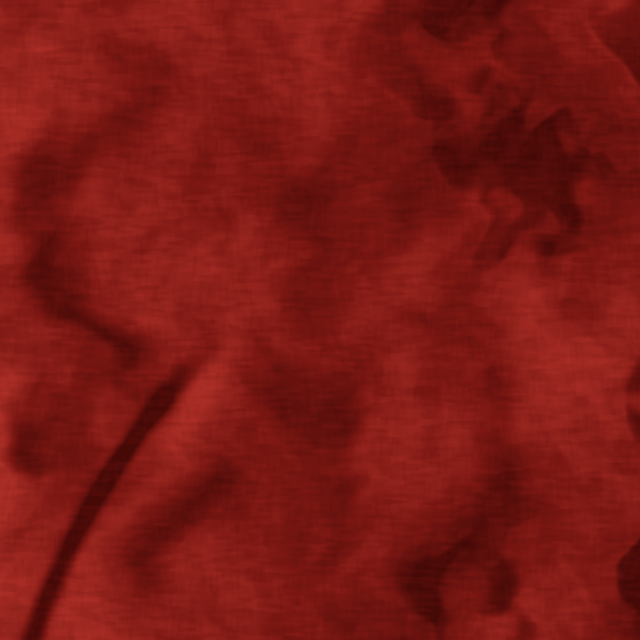
Write a Shadertoy shader that draws this texture.

```glsl
const vec3 DEEP_RED  = vec3(0.27, 0.035, 0.025);
const vec3 CLOTH_RED = vec3(0.485, 0.09, 0.072);
const vec3 SHEEN_RED = vec3(0.67, 0.18, 0.15);
const float LEFT_TONE = 0.61;
const float RIGHT_TONE = 0.46;
const float MOTTLE = 0.42;
const float BLOTCH_DEPTH = 0.17;
const float CREASE_DEPTH = 0.33;
const float FOLD_DEPTH = 0.19;
const float RIDGE_LIGHT = 0.10;
const float WEAVE = 0.055;

vec3 hash3(vec2 p) {
    vec3 q = fract(vec3(p.xyx) * vec3(0.1031, 0.1030, 0.0973));
    q += dot(q, q.yxz + 33.33);
    return fract((q.xxy + q.yzz) * q.zyx);
}

// Soft cellular noise: random cell values blended by distance
float softCells(vec2 p) {
    vec2 cell = floor(p), f = p - cell;
    float sum = 0.0, total = 0.0;
    for (int j = -1; j <= 1; j++)
    for (int i = -1; i <= 1; i++) {
        vec2 o = vec2(i, j);
        vec3 h = hash3(cell + o + 50.0);
        vec2 d = o + h.xy - f;
        float w = exp(-6.0 * dot(d, d));
        sum += w * h.z;
        total += w;
    }
    return sum / total;
}

// Layered sines bend the patches like crushed pile
vec2 crush(vec2 p) {
    p += 0.025 * sin(p.yx * vec2(13.0, 11.0) + vec2(0.7, 2.1));
    p += 0.012 * sin(p.yx * vec2(31.0, 27.0) + vec2(4.0, 1.3));
    return p + 0.006 * sin(p.yx * vec2(67.0, 73.0));
}

// Gaussian brush stroke from a to b
float stroke(vec2 p, vec2 a, vec2 b, float width) {
    vec2 ab = b - a;
    float t = clamp(dot(p - a, ab) / dot(ab, ab), 0.0, 1.0);
    vec2 d = (p - a - ab * t) / width;
    return exp(-dot(d, d));
}

float mottle(vec2 p) {
    float sum = 0.0, gain = 0.5;
    vec2 q = p * vec2(5.5, 4.5);
    for (int i = 0; i < 4; i++) {
        sum += gain * (softCells(q) - 0.5);
        q = mat2(0.94, 0.34, -0.34, 0.94) * q * 2.1 + 7.3;
        gain *= 0.55;
    }
    return sum;
}

// Sharp crease, broad fold and lit ridge
float folds(vec2 uv, vec2 p) {
    float creaseX = 0.05 + 0.32 * uv.y + 0.6 * uv.y * uv.y;
    float across = (uv.x - creaseX) * 0.8;
    float width = mix(0.014, 0.022, smoothstep(0.3, 0.46, uv.y));
    float crease = exp(-pow(abs(across) / width, 2.5))
                 * (1.0 - smoothstep(0.36, 0.49, uv.y));

    float ridgeD = (p.x - creaseX - mix(0.07, 0.035, uv.y * 2.0)) / 0.03;
    float ridge = exp(-ridgeD * ridgeD) * smoothstep(0.05, 0.25, uv.y)
                * (1.0 - smoothstep(0.48, 0.55, uv.y));

    float drop = 0.78 - p.y;
    float side = p.x - 0.035 - 1.3 * drop * drop;
    float softness = side < 0.0 ? 0.026 : 0.055;
    float fold = exp(-side * side / (softness * softness))
               * smoothstep(0.38, 0.46, p.y) * (1.0 - smoothstep(0.75, 0.84, p.y));
    return RIDGE_LIGHT * ridge - CREASE_DEPTH * crease - FOLD_DEPTH * fold;
}

// Broad soft shadows between the folds
float shadows(vec2 p) {
    return 0.08 * stroke(p, vec2(0.10, 0.72), vec2(0.25, 0.89), 0.035)
         + 0.09 * stroke(p, vec2(0.49, 0.70), vec2(0.54, 0.41), 0.055)
         + 0.11 * stroke(p, vec2(0.30, 0.23), vec2(0.24, 0.07), 0.035)
         + 0.10 * stroke(p, vec2(0.77, 0.38), vec2(0.75, 0.14), 0.035)
         + 0.09 * stroke(p, vec2(0.00, 0.38), vec2(0.04, 0.29), 0.022);
}

// Dark pressed patches, denser to the right
float blotches(vec2 p) {
    float patches = 0.75 * softCells(p * vec2(9.5, 7.5) + 3.7)
                  + 0.25 * softCells(p * vec2(26.0, 22.0));
    return smoothstep(0.56, 0.76, patches) * smoothstep(0.45, 0.85, p.x);
}

float weave(vec2 uv) {
    float weft = softCells(uv * vec2(38.0, 170.0)) - 0.5;
    float warp = softCells(uv * vec2(190.0, 55.0) + 9.0) - 0.5;
    return weft + 0.5 * warp;
}

void mainImage(out vec4 fragColor, in vec2 fragCoord) {
    vec2 uv = fragCoord / iResolution.xy;
    vec2 p = crush(uv);

    float tone = mix(LEFT_TONE, RIGHT_TONE, smoothstep(-0.1, 0.75, uv.x));
    tone += MOTTLE * mottle(p) + folds(uv, p) - shadows(p);
    tone -= BLOTCH_DEPTH * blotches(p);
    tone = clamp(tone, 0.29, 0.65) + WEAVE * weave(uv);

    vec3 color = mix(DEEP_RED, CLOTH_RED, smoothstep(0.0, 1.0, 0.5) * 2.0 * clamp((tone - DEEP_RED.r) / (CLOTH_RED.r - DEEP_RED.r), 0.0, 1.0));
    color = mix(color, SHEEN_RED, clamp((tone - CLOTH_RED.r) / (SHEEN_RED.r - CLOTH_RED.r), 0.0, 1.0));
    fragColor = vec4(color, 1.0);
}
```
